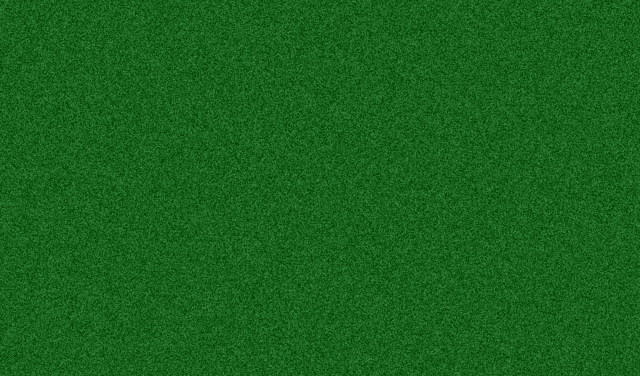
Give the GLSL for this texture, as a WebGL 1 fragment shader.

```glsl
precision highp float;
// Draws a green felt surface: fine, even, directionless grain with faint mottling.

uniform vec2 u_resolution;

// Colours
const vec3 FELT_GREEN = vec3(0.094, 0.382, 0.114);  // mean colour
const vec3 GRAIN_TINT = vec3(0.030, 0.035, 0.033);  // change per unit of grain

// Grain, in noise cells per canvas height
const float COARSE_CELLS = 142.0;
const float MEDIUM_CELLS = 197.0;
const float FINE_CELLS = 263.0;

// Strength of each grain layer
const float COARSE_GAIN = 2.7;
const float MEDIUM_GAIN = 3.6;
const float FINE_GAIN = 4.7;
const float GRAIN_LIMIT = 3.6;

// Mottling: each octave is half as dense and half as strong as the last
const int MOTTLE_OCTAVES = 4;
const float MOTTLE_CELLS = 76.0;
const float MOTTLE_GAIN = 1.9;

const float TAU = 6.2831853;

float hash(vec2 cell) {
  vec3 p = fract(vec3(cell.xyx) * 0.1031);
  p += dot(p, p.yzx + 33.33);
  return fract((p.x + p.y) * p.z);
}

// Random unit gradient at a lattice corner, projected on the offset to it
float cornerSlope(vec2 cell, vec2 offset) {
  float angle = TAU * hash(cell);
  return dot(vec2(cos(angle), sin(angle)), offset);
}

float gradientNoise(vec2 p) {
  vec2 cell = floor(p);
  vec2 f = p - cell;
  vec2 blend = f * f * f * (f * (f * 6.0 - 15.0) + 10.0);
  vec2 e = vec2(1.0, 0.0);
  float low = mix(cornerSlope(cell, f),
                  cornerSlope(cell + e.xy, f - e.xy), blend.x);
  float high = mix(cornerSlope(cell + e.yx, f - e.yx),
                   cornerSlope(cell + e.xx, f - e.xx), blend.x);
  return mix(low, high, blend.y);
}

// One noise layer, turned so that its lattice does not line up with the others
float layer(vec2 p, float cells, float turn) {
  float c = cos(turn);
  float s = sin(turn);
  return gradientNoise(mat2(c, s, -s, c) * p * cells + 500.0 + 37.0 * turn);
}

// Soft clumps of fibre, from a few grains across to broad patches
float mottle(vec2 p) {
  float sum = 0.0;
  float scale = 1.0;
  for (int i = 0; i < MOTTLE_OCTAVES; i++) {
    sum += scale * layer(p, MOTTLE_CELLS * scale, 0.8 + 1.3 * float(i));
    scale *= 0.5;
  }
  return MOTTLE_GAIN * sum;
}

void main() {
  vec2 p = gl_FragCoord.xy / u_resolution.y;

  // Fibre grain over mottling
  float grain = COARSE_GAIN * layer(p, COARSE_CELLS, 0.45)
              + MEDIUM_GAIN * layer(p, MEDIUM_CELLS, 1.13)
              + FINE_GAIN * layer(p, FINE_CELLS, 2.27)
              + mottle(p);

  grain = clamp(grain, -GRAIN_LIMIT, GRAIN_LIMIT);
  gl_FragColor = vec4(FELT_GREEN + GRAIN_TINT * grain, 1.0);
}
```
